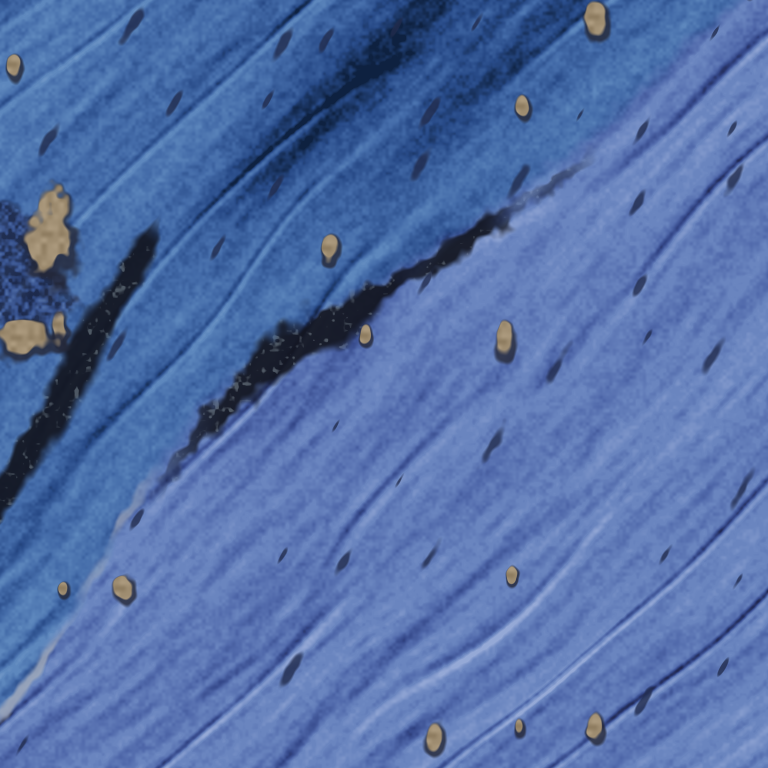
This texture is drawn by a Shadertoy shader. Its source:

```glsl
// Weathered blue paint on split wood: diagonal ridges, a curved seam and chips.
// Stretched noise in grain coordinates is lit as relief; ragged gashes,
// soft folds and scattered pits are layered over it.

float hash(vec2 p) {
    vec3 q = fract(p.xyx * vec3(0.1031, 0.1030, 0.0973));
    q += dot(q, q.yzx + 33.33);
    return fract((q.x + q.y) * q.z);
}

float noise(vec2 p) {
    vec2 i = floor(p), f = fract(p);
    f = f * f * (3.0 - 2.0 * f);
    return mix(mix(hash(i), hash(i + vec2(1, 0)), f.x),
               mix(hash(i + vec2(0, 1)), hash(i + vec2(1, 1)), f.x), f.y);
}

float bump(float x, float width) {
    return exp(-x * x / (width * width));
}

// x runs along the grain, y across it
vec2 grainSpace(vec2 p) {
    return vec2(p.x + p.y, p.y - p.x) * 0.7071;
}

// Brushed ridges with a few long sharp creases
float relief(vec2 g) {
    g.y += 0.022 * sin(g.x * 4.0 + g.y * 5.0) + 0.03 * noise(g * vec2(5, 8));
    float h = 0.5 * noise(g * vec2(2.5, 19) + 7.0);
    h += 0.27 * noise(g * vec2(7, 48) + 31.0);
    h += 0.12 * noise(g * vec2(22, 90) + 63.0);
    float crease = abs(noise(g * vec2(1.6, 11) + 90.0) - 0.5);
    return h - 0.22 * (1.0 - smoothstep(0.0, 0.07, crease));
}

vec3 paint(float tone) {
    vec3 c = mix(vec3(0.10, 0.13, 0.24), vec3(0.20, 0.29, 0.52), clamp(tone / 0.3, 0.0, 1.0));
    c = mix(c, vec3(0.31, 0.42, 0.65), clamp((tone - 0.3) / 0.3, 0.0, 1.0));
    c = mix(c, vec3(0.41, 0.53, 0.73), clamp((tone - 0.6) / 0.3, 0.0, 1.0));
    return mix(c, vec3(0.58, 0.67, 0.82), clamp((tone - 0.95) / 0.5, 0.0, 1.0));
}

// Bare tan wood with a dark rim, heavier at the lower right
vec3 chip(vec3 col, vec2 p, vec2 size, float wobble) {
    float r = length(p / size) + wobble;
    float rim = length((p - vec2(0.15, -0.25) * size) / size) + wobble;
    col = mix(col, vec3(0.14, 0.15, 0.21), 0.8 * (1.0 - smoothstep(0.95, 1.35, rim)));
    vec3 wood = vec3(0.62, 0.55, 0.44) + 0.12 * (noise(p * 130.0) - 0.5);
    return mix(col, wood, 1.0 - smoothstep(0.75, 1.0, r));
}

void mainImage(out vec4 fragColor, in vec2 fragCoord) {
    vec2 p = fragCoord / iResolution.xy;
    vec2 g = grainSpace(p);
    float rough = noise(p * 38.0) - 0.5 + 0.6 * (noise(p * 90.0) - 0.5);
    float grit = noise(p * 120.0) + noise(p * 230.0 + 17.0) - 1.0;

    // The seam bows away from the diagonal
    float seam = g.y - 0.03 - 0.115 * bump(g.x - 0.55, 0.36);
    float upper = smoothstep(-0.012, 0.012, seam + 0.012 * rough);

    // Directional light across the ridges
    vec2 e = vec2(0.0, 0.0035);
    float shade = relief(g - e) - relief(g + e);
    float patches = noise(g * vec2(3, 10) + 4.0) - 0.5;

    // Flat lower board, folded upper board
    float lower = 0.81 + 2.1 * shade + 0.3 * patches;
    float fold = 0.56 + 1.3 * shade + 0.25 * patches;
    fold += 0.2 * bump(seam - 0.045, 0.035);
    fold -= 0.4 * bump(g.y - 0.305, 0.045) * smoothstep(0.55, 0.85, g.x);
    fold -= 0.28 * bump(g.y - 0.19, 0.03) * smoothstep(0.8, 1.1, g.x);
    fold += 0.13 * smoothstep(0.36, 0.48, g.y);
    float tone = mix(lower, fold, upper) + 0.17 * grit;
    vec3 col = paint(tone) + mix(vec3(0.005, -0.008, 0.02), vec3(-0.045, 0.0, 0.01), upper);

    // Black openings along the seam and the steeper split at the left
    float broken = noise(g * vec2(11, 24) + 50.0);
    float width = 0.036 * bump(g.x - 0.74, 0.27) * (0.35 + broken);
    float gap = abs(seam + 0.017 + 0.018 * rough);
    float gash = (1.0 - smoothstep(width * 0.5, width + 0.004, gap)) * smoothstep(0.1, 0.4, width / 0.036);
    float split = g.y - 0.247 - 0.27 * (g.x - 0.247);
    float splitWidth = 0.021 * (0.45 + broken) * (1.0 - smoothstep(0.58, 0.67, g.x));
    gash = max(gash, (1.0 - smoothstep(splitWidth * 0.5, splitWidth + 0.003, abs(split + 0.01 * rough)))
                     * (1.0 - smoothstep(0.62, 0.66, g.x)));
    vec3 hollow = mix(vec3(0.07, 0.08, 0.12), vec3(0.30, 0.33, 0.36), smoothstep(0.25, 0.8, grit + 0.4 * rough));
    col = mix(col, hollow, 0.92 * gash);

    // Pale slivers where the lower seam has lifted
    float sliver = (1.0 - smoothstep(0.002, 0.009, abs(seam + 0.008 * rough))) * (1.0 - smoothstep(0.3, 0.46, g.x));
    col = mix(col, vec3(0.64, 0.67, 0.73), 0.8 * sliver * smoothstep(0.35, 0.6, broken));

    // Scattered pits, a few worn through to wood
    vec2 cell = floor(p * 10.0);
    for (int y = -1; y <= 1; y++)
    for (int x = -1; x <= 1; x++) {
        vec2 id = cell + vec2(x, y);
        float kind = hash(id + 5.0);
        vec2 d = p - (id + 0.15 + 0.7 * vec2(hash(id + 11.0), hash(id + 23.0))) / 10.0;
        if (kind > 0.91) {
            col = chip(col, d, vec2(0.012, 0.019) * (0.6 + 0.7 * hash(id + 41.0)), 0.7 * rough);
        } else if (kind > 0.5) {
            vec2 s = vec2(d.x - 0.55 * d.y, d.y) / (vec2(0.007, 0.022) * (0.4 + 0.8 * hash(id + 37.0)));
            float pit = 1.0 - smoothstep(0.5, 1.2, length(s) + 0.9 * rough);
            col = mix(col, vec3(0.13, 0.17, 0.30), 0.8 * pit);
        }
    }

    // Large flaked area at the left edge
    float flake = 1.0 - smoothstep(0.7, 1.1, length((p - vec2(0.03, 0.64)) / vec2(0.06, 0.10)) + 0.6 * rough);
    col = mix(col, paint(0.2 + 0.5 * grit), 0.8 * flake);
    col = chip(col, p - vec2(0.065, 0.695), vec2(0.032, 0.052), 0.8 * rough);
    col = chip(col, p - vec2(0.025, 0.56), vec2(0.04, 0.021), 0.7 * rough);

    fragColor = vec4(clamp(col, 0.0, 1.0), 1.0);
}
```
